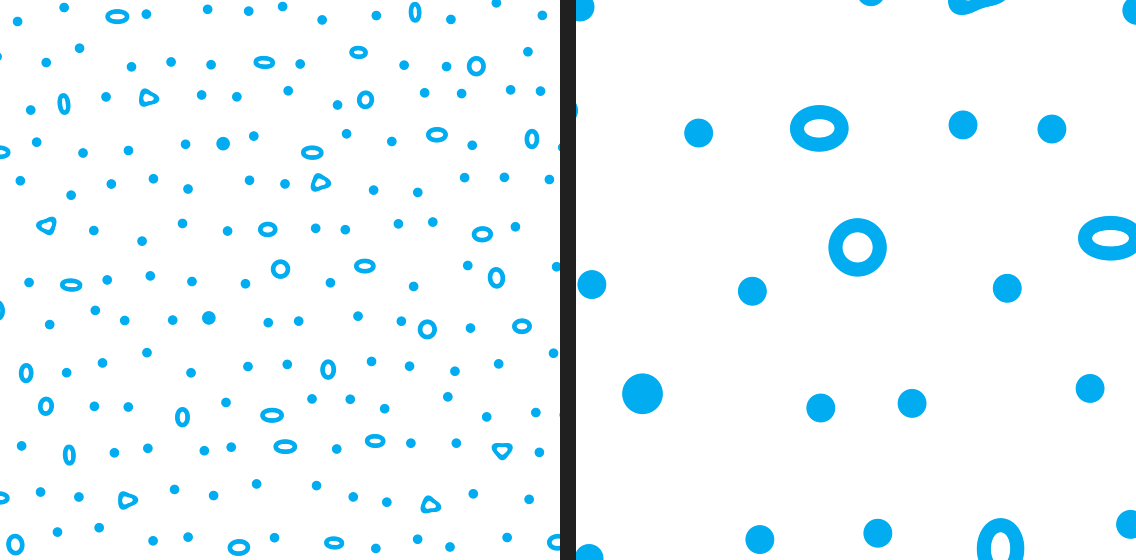
Left, the full canvas; right, a detail of the centre.
This pattern is drawn by a WebGL 2 fragment shader. Its source:

```glsl
#version 300 es
precision highp float;
// Scattered blue dots and small hand-drawn rings on white.

uniform vec2 u_resolution;
out vec4 fragColor;

const float CELLS = 12.8; // marks across the canvas
const float STROKE = 0.054; // half the ring line width, in cells

vec3 hash3(vec2 cell) {
    vec3 q = fract(cell.xyx * vec3(0.1031, 0.1030, 0.0973) + 0.37);
    q += dot(q, q.yxz + 33.33);
    return fract((q.xxy + q.yzz) * q.zyx);
}

// Approximate signed distance to an ellipse with semi-axes r
float ellipse(vec2 p, vec2 r) {
    float k = length(p / r);
    return k * (k - 1.0) / max(length(p / (r * r)), 1e-4);
}

// Outlined ring: flat, upright or lumpy, chosen by the random triple
float ring(vec2 p, vec3 rnd) {
    vec2 radii = mix(vec2(0.155, 0.095), vec2(0.225, 0.14), rnd.yz);
    float tilt = 0.12 * (rnd.z - 0.5);
    if (rnd.x > 0.72) {
        // Lumpy: a three-lobed wobble of the radius
        float angle = atan(p.y, p.x + 1e-5);
        p *= 1.0 + 0.16 * sin(3.0 * angle + 6.283 * rnd.y);
        radii = vec2(0.17, 0.135);
        tilt = 0.6 * (rnd.z - 0.5);
    } else if (rnd.x > 0.48) {
        // Upright, from narrow to nearly round
        radii = vec2(mix(0.09, 0.17, rnd.y), mix(0.16, 0.2, rnd.z));
        tilt = 0.3 * (rnd.z - 0.5);
    }
    float c = cos(tilt), s = sin(tilt);
    return abs(ellipse(mat2(c, -s, s, c) * p, radii)) - STROKE;
}

float mark(vec2 p, vec2 cell) {
    // An irrational step keeps the rings spread apart
    float kind = fract(dot(cell, vec2(0.4142, 0.2679)) + 0.25 * hash3(cell + 71.0).x);
    if (kind < 0.2) return ring(p, hash3(cell + 19.0));
    return length(p) - (kind < 0.22 ? 0.155 : 0.11);
}

// Nearest mark over the surrounding cells of a staggered, jittered grid
float scatter(vec2 p) {
    float nearest = 1.0;
    for (int j = -1; j <= 1; j++) {
        float row = floor(p.y) + float(j);
        float shift = 0.5 * mod(row, 2.0);
        for (int i = -1; i <= 1; i++) {
            vec2 cell = vec2(floor(p.x - shift) + float(i), row);
            vec2 jitter = 0.5 * (hash3(cell).xy - 0.5);
            vec2 center = cell + 0.5 + vec2(shift, 0.0) + jitter;
            nearest = min(nearest, mark(p - center, cell));
        }
    }
    return nearest;
}

void main() {
    vec2 p = gl_FragCoord.xy / u_resolution.y * CELLS;
    float edge = 0.6 * CELLS / u_resolution.y;
    float ink = 1.0 - smoothstep(-edge, edge, scatter(p));
    vec3 paper = vec3(1.0);
    vec3 blue = vec3(0.005, 0.68, 0.94);
    fragColor = vec4(mix(paper, blue, ink), 1.0);
}
```
